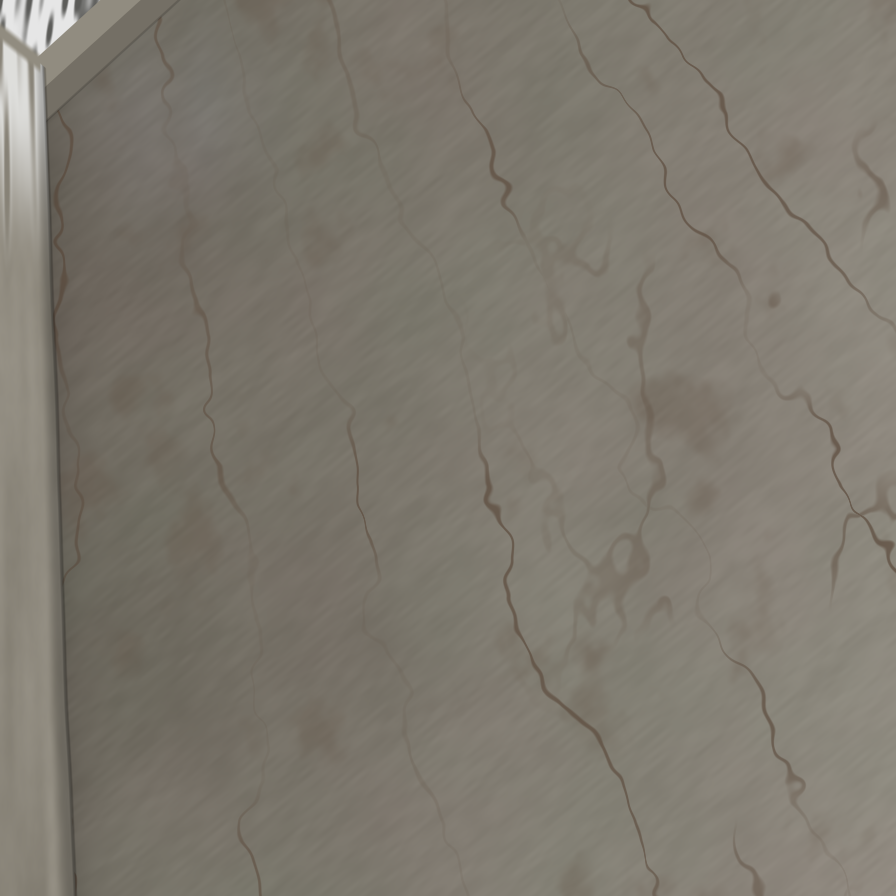
Reproduce this texture procedurally as a WebGL 2 fragment shader.

```glsl
#version 300 es
precision highp float;
// A dim plaster wall with diagonal brush grain and a fan of thin brown cracks,
// beside a pale glossy post and a mitred trim in the upper left corner.
// Layers of value noise give the mottling; a loop spreads the cracks.

uniform vec2 u_resolution;
out vec4 fragColor;

const vec3 CRACK_TINT = vec3(0.37, 0.305, 0.25);
const vec3 TRIM_LIGHT = vec3(0.57, 0.55, 0.50);
const vec3 TRIM_SHADE = vec3(0.455, 0.435, 0.395);

float hash(vec2 p) {
  vec3 q = fract(vec3(p.xyx) * 0.1031);
  q += dot(q, q.yzx + 33.33);
  return fract((q.x + q.y) * q.z);
}

float noise(vec2 p) {
  vec2 i = floor(p), f = fract(p);
  f = f * f * (3.0 - 2.0 * f);
  return mix(mix(hash(i), hash(i + vec2(1, 0)), f.x),
             mix(hash(i + vec2(0, 1)), hash(i + vec2(1, 1)), f.x), f.y);
}

float fbm(vec2 p) {
  float sum = 0.0, amp = 0.5;
  for (int i = 0; i < 4; i++) {
    sum += amp * noise(p);
    p = mat2(1.6, 1.2, -1.2, 1.6) * p + 7.3;
    amp *= 0.5;
  }
  return sum / 0.9375;
}

// Coverage of the side where d is negative
float side(float d, float px) { return 1.0 - smoothstep(-px, px, d); }

float stroke(float d, float width, float px) {
  return 1.0 - smoothstep(width * 0.3, width + px, abs(d));
}

// Jagged cracks fanning out from a steep left to a slanted right; p.y runs down
float cracks(vec2 p, float px) {
  vec2 coarse = vec2(noise(p * 13.0 + 3.0), noise(p * 13.0 + 41.0)) - 0.5;
  vec2 fine = vec2(noise(p * 48.0 + 9.0), noise(p * 48.0 + 77.0)) - 0.5;
  vec2 q = p + coarse * 0.045 + fine * 0.015;
  float total = 0.0;
  for (int i = 0; i < 7; i++) {
    float id = float(i);
    float top = 0.065 + 0.108 * id + 0.03 * (hash(vec2(id, 5.0)) - 0.5);
    float slope = 1.05 * (top - 0.05);
    float bend = 0.05 * (noise(vec2(p.y * 3.0, id * 17.0)) - 0.5);
    float d = (q.x - top - slope * q.y - bend) / sqrt(1.0 + slope * slope);
    float visible = smoothstep(0.28, 0.75, noise(vec2(p.y * 6.5 + id * 3.7, id * 9.0)));
    float width = 0.0012 + 0.0016 * noise(vec2(p.y * 25.0, id * 5.0));
    total = max(total, stroke(d, width, px) * (0.12 + 0.62 * visible));
  }
  return total;
}

// Short branching veins along noise contours, kept to a few patches
float veins(vec2 p, float px) {
  float d = (fbm(p * vec2(9.0, 6.0) + 21.0) - 0.5) / 10.0;
  float patches = smoothstep(0.56, 0.78, noise(p * 5.0 + 13.0));
  return stroke(d, 0.0015, px) * patches * smoothstep(0.45, 0.9, p.x);
}

vec3 wall(vec2 p, float px) {
  float light = 0.421 + 0.132 * p.x + 0.025 * (p.y - 0.5);
  float cloud = fbm(p * vec2(5.0, 4.0) + 2.0) - 0.5;
  // Brush grain stretched along the rising diagonal
  vec2 along = vec2(dot(p, vec2(0.77, -0.64)), dot(p, vec2(0.64, 0.77)));
  float grain = noise(along * vec2(45.0, 210.0)) - 0.5;
  float brush = fbm(along * vec2(14.0, 60.0) + 5.0) - 0.5;
  light += 0.055 * cloud + 0.022 * grain + 0.03 * brush;
  vec3 col = vec3(light, light - 0.02, light - 0.06);
  col += vec3(0.012, -0.004, 0.004) * (fbm(p * 6.0 + 50.0) - 0.5) * 2.0;
  // Cool soft reflections below the trim
  float sheen = exp(-dot((p - vec2(0.19, 0.13)) * vec2(10.0, 9.0),
                         (p - vec2(0.19, 0.13)) * vec2(10.0, 9.0)));
  col += sheen * vec3(0.025, 0.03, 0.045) * (0.4 + noise(p * vec2(26.0, 7.0)));
  // Faint brown bruises and the cracks
  float bruise = smoothstep(0.64, 0.85, fbm(p * vec2(14.0, 11.0) + 31.0));
  col = mix(col, CRACK_TINT, 0.25 * bruise);
  return mix(col, CRACK_TINT, max(cracks(p, px), 0.5 * veins(p, px)));
}

vec3 post(vec2 p, float edge) {
  float across = p.x / edge;
  float streak = noise(vec2(across * 7.0, p.y * 5.0));
  vec3 col = vec3(0.55, 0.53, 0.485) + 0.07 * (streak - 0.5);
  col += 0.03 * (fbm(p * vec2(90.0, 30.0)) - 0.5);
  float fade = 1.0 - smoothstep(0.12, 0.33, p.y + 0.12 * (streak - 0.5));
  col = mix(col, vec3(0.87, 0.87, 0.86), fade * smoothstep(0.25, 0.65, streak));
  return col * (1.0 - 0.22 * smoothstep(0.72, 0.95, across));
}

void main() {
  vec2 p = gl_FragCoord.xy / u_resolution;
  p.y = 1.0 - p.y;
  float px = 1.0 / min(u_resolution.x, u_resolution.y);
  float edge = 0.045 + 0.038 * p.y + 0.003 * (noise(vec2(p.y * 9.0, 2.0)) - 0.5);
  float diagonal = p.x + 1.1 * p.y;

  vec3 col = wall(p, px);
  col *= 1.0 - 0.1 * exp(-max(p.x - edge, 0.0) * 45.0);

  // Mitred trim and the bright streaked pane behind it
  col = mix(col, TRIM_SHADE, side(diagonal - 0.2, px));
  col = mix(col, TRIM_LIGHT, side(diagonal - 0.157, px));
  col *= 1.0 - 0.15 * stroke(diagonal - 0.2, 0.002, px);
  float shine = noise(vec2(p.x * 150.0 + p.y * 20.0, p.y * 28.0));
  vec3 pane = mix(vec3(0.36, 0.36, 0.35), vec3(0.9), smoothstep(0.2, 0.7, shine));
  col = mix(col, pane, side(diagonal - 0.112, px));

  // Post, its dark outline and the short sill above it
  float sill = 0.035 + 0.8 * p.x - p.y;
  float below = side(sill, px);
  col = mix(col, post(p, edge), below * side(p.x - edge, px));
  col *= 1.0 - 0.25 * below * stroke(p.x - edge, 0.002, px);
  col = mix(col, TRIM_LIGHT, stroke(sill, 0.012, px) * side(p.x - 0.045, px));
  fragColor = vec4(col, 1.0);
}
```
